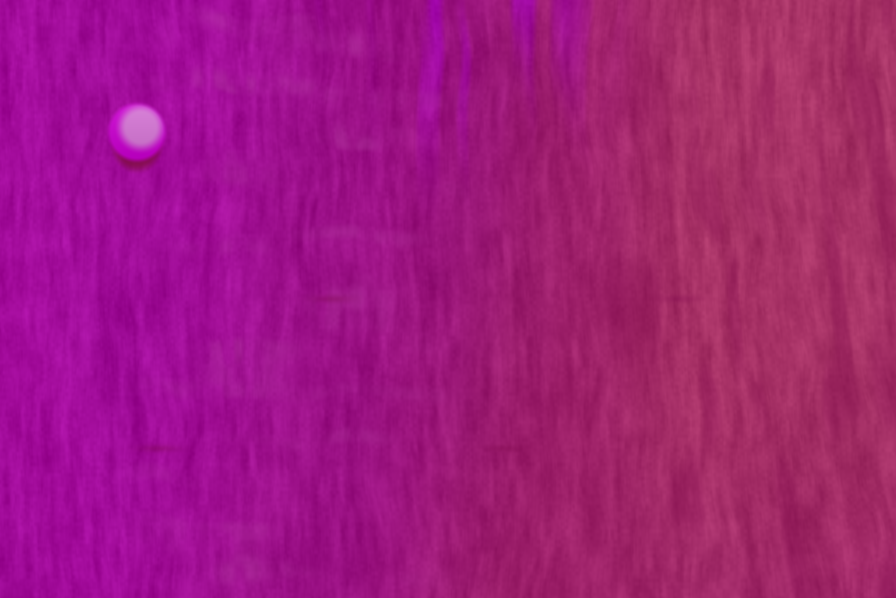
Write a WebGL 1 fragment shader that draws this texture.

```glsl
precision highp float;
// Soft-focus wood grain lit from violet to rose, with one small round knob.
uniform vec2 u_resolution;

const vec3 VIOLET = vec3(0.635, 0.045, 0.605);
const vec3 PLUM = vec3(0.60, 0.065, 0.505);
const vec3 CRIMSON = vec3(0.615, 0.12, 0.415);
const vec3 ROSE = vec3(0.65, 0.195, 0.395);
const vec3 STREAK = vec3(0.63, 0.01, 0.69);
const vec3 PALE = vec3(0.73, 0.27, 0.66);
const vec3 DARK = vec3(0.50, 0.03, 0.30);
const vec3 KNOB_RIM = vec3(0.76, 0.04, 0.78);
const vec3 KNOB_SHINE = vec3(0.80, 0.46, 0.80);
const vec3 KNOB_SHADOW = vec3(0.50, 0.05, 0.26);
const vec2 KNOB_CENTRE = vec2(0.229, 0.779);
const float KNOB_RADIUS = 0.048;
const float GRAIN_CONTRAST = 0.10;
const float FIBRE_CONTRAST = 0.17;
const float SHADE_CONTRAST = 0.05;
const float SPECK_CONTRAST = 0.035;
const float WISP_STRENGTH = 0.26;
const float FLECK_STRENGTH = 0.35;

float hash(vec2 p) {
  return fract(sin(dot(p, vec2(127.1, 311.7))) * 43758.5453);
}

float noise(vec2 p) {
  vec2 cell = floor(p);
  vec2 f = fract(p);
  f = f * f * (3.0 - 2.0 * f);
  float low = mix(hash(cell), hash(cell + vec2(1.0, 0.0)), f.x);
  float high = mix(hash(cell + vec2(0.0, 1.0)), hash(cell + 1.0), f.x);
  return mix(low, high, f.y);
}

float fbm(vec2 p) {
  float sum = 0.0;
  float weight = 0.5;
  for (int i = 0; i < 3; i++) {
    sum += weight * noise(p);
    p = p * 2.03 + 17.3;
    weight *= 0.5;
  }
  return sum / 0.875;
}

// Violet on the left, rose on the right; the violet reaches further at the top.
vec3 lightColour(vec2 p) {
  float t = p.x / 1.5 - 0.09 * (p.y - 0.5) * (1.0 - smoothstep(0.8, 1.3, p.x));
  t += 0.03 * (fbm(vec2(p.x * 9.0, p.y * 2.0)) - 0.5);
  vec3 c = mix(VIOLET, PLUM, smoothstep(0.13, 0.46, t));
  c = mix(c, CRIMSON, smoothstep(0.40, 0.64, t));
  float rose = smoothstep(0.60, 0.80, t) * smoothstep(-0.40, 0.45, p.y);
  return mix(c, ROSE, rose);
}

// Vertical grain that bends and leans more towards the right.
vec2 grainSpace(vec2 p) {
  float lean = smoothstep(0.9, 1.5, p.x);
  float bend = 0.030 * (noise(p * vec2(3.0, 2.5)) - 0.5);
  bend += 0.014 * (noise(p * vec2(11.0, 10.0) + 5.0) - 0.5);
  return vec2(p.x + bend + lean * 0.09 * (p.y - 0.5), p.y);
}

// Few short, blurred, nearly level dark marks.
float flecks(vec2 p) {
  float sum = 0.0;
  for (int i = 0; i < 4; i++) {
    float k = float(i);
    vec2 centre = vec2(0.265 + 0.29 * k, 0.25 + 0.5 * fract(k * 0.5));
    vec2 d = (p - centre) / vec2(0.032, 0.006);
    sum += exp(-dot(d, d));
  }
  return sum;
}

vec3 addKnob(vec3 c, vec2 p) {
  vec2 d = (p - KNOB_CENTRE) / KNOB_RADIUS;
  float shadow = 1.0 - smoothstep(0.75, 1.15, length((d + vec2(0.0, 0.36)) * vec2(1.15, 1.0)));
  c = mix(c, KNOB_SHADOW, 0.8 * shadow);
  float shine = 1.0 - smoothstep(0.50, 0.95, length(d - vec2(0.14, 0.17)));
  vec3 face = mix(KNOB_RIM, KNOB_SHINE, shine) + 0.05 * d.y;
  return mix(c, face, 1.0 - smoothstep(0.88, 1.10, length(d)));
}

void main() {
  vec2 p = gl_FragCoord.xy / u_resolution.y;
  vec2 g = grainSpace(p);
  vec3 c = lightColour(p);

  // Narrow violet streaks of uneven length hang from the top edge.
  float band = smoothstep(0.42, 0.72, p.x) * (1.0 - smoothstep(0.86, 1.08, p.x));
  float strand = smoothstep(0.42, 0.78, noise(vec2(g.x * 46.0, p.y * 1.5 + 3.0)));
  float reach = 0.58 + 0.25 * noise(vec2(g.x * 30.0, 8.0));
  c = mix(c, STREAK, 0.85 * band * strand * smoothstep(reach, 1.02, p.y));

  // Broad grain, short fibres, a crossing mottle and fine specks.
  float grain = fbm(vec2(g.x * 40.0, g.y * 3.5)) - 0.5;
  float fibre = fbm(vec2(g.x * 85.0, g.y * 17.0)) - 0.5;
  float mottle = fbm(vec2(p.x * 26.0, p.y * 34.0) + 40.0) - 0.5;
  float speck = noise(p * 170.0) - 0.5;
  float shade = fbm(p * vec2(6.0, 2.5) + 9.0) - 0.5;
  float relief = GRAIN_CONTRAST * grain + FIBRE_CONTRAST * fibre
    + SPECK_CONTRAST * speck + 0.06 * mottle;
  c *= 1.0 + relief + SHADE_CONTRAST * shade;
  c += vec3(0.10, 0.46, 0.22) * relief;

  // Narrow dark pores follow the grain on the right.
  float pore = smoothstep(0.62, 0.88, noise(vec2(g.x * 34.0, g.y * 6.0) + 31.0));
  c = mix(c, DARK, 0.26 * pore * smoothstep(0.65, 1.1, p.x));

  // Pale broken wisps cross the grain left of centre.
  float zone = smoothstep(0.15, 0.4, p.x) * (1.0 - smoothstep(0.6, 0.85, p.x));
  float level = p.y + 0.03 * noise(p * vec2(12.0, 5.0)) + 0.05 * p.x;
  float wisp = smoothstep(0.55, 0.95, noise(vec2(p.x * 5.0, level * 26.0)));
  float broken = smoothstep(0.25, 0.75, noise(g * vec2(50.0, 24.0) + 7.0));
  c = mix(c, PALE, WISP_STRENGTH * zone * wisp * (0.3 + broken));

  c = mix(c, DARK, FLECK_STRENGTH * flecks(p));
  gl_FragColor = vec4(clamp(addKnob(c, p), 0.0, 1.0), 1.0);
}
```
